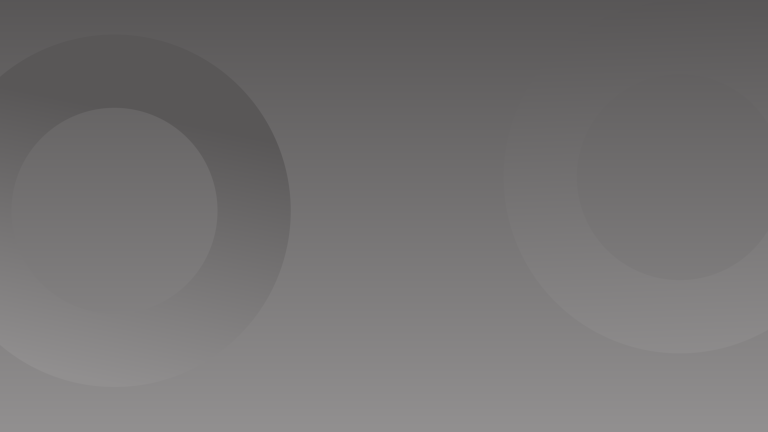
Write a WebGL 1 fragment shader that draws this background.

```glsl
precision highp float;

uniform vec2 u_resolution;

// Warm-neutral grey of the given brightness
vec3 warmGrey(float level) {
    return vec3(level + 0.006, level - 0.002, level - 0.001);
}

// Antialiased coverage of an annulus centred on the origin
float ringMask(vec2 p, float innerRadius, float outerRadius) {
    float middle = 0.5 * (innerRadius + outerRadius);
    float halfWidth = 0.5 * (outerRadius - innerRadius);
    float dist = abs(length(p) - middle) - halfWidth;
    float pixel = 1.0 / u_resolution.y;
    return 1.0 - smoothstep(-0.75 * pixel, 0.75 * pixel, dist);
}

void main() {
    // Canvas height is one unit
    vec2 uv = gl_FragCoord.xy / u_resolution.y;
    float aspect = u_resolution.x / u_resolution.y;

    // Vertical backdrop gradient
    float level = mix(0.565, 0.340, uv.y);

    // Left ring: slightly tilted gradient, darkest at the upper right
    vec2 left = uv - vec2(0.265, 0.512);
    float leftShade = clamp(0.424 - dot(left, vec2(0.070, 0.345)), 0.342, 0.562);
    level = mix(level, leftShade, ringMask(left, 0.2385, 0.408));

    // Right ring: lighter towards the bottom, fading into the backdrop above
    vec2 right = uv - vec2(aspect - 0.204, 0.590);
    float rightShade = 0.443 - dot(right, vec2(-0.008, 0.255));
    level = mix(level, rightShade, ringMask(right, 0.2385, 0.408));

    gl_FragColor = vec4(warmGrey(level), 1.0);
}
```
